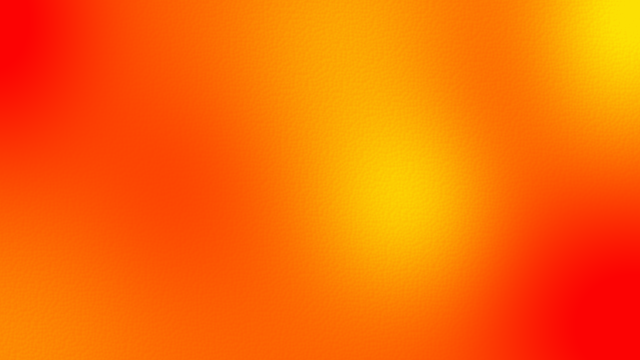
Give the GLSL for this background, as a Shadertoy shader.

```glsl
// Soft elliptical falloff, 1 at the center
float glow(vec2 p, vec2 center, vec2 radii) {
    vec2 d = (p - center) / radii;
    return exp(-dot(d, d));
}

vec2 hash2(vec2 cell) {
    vec3 q = fract(cell.xyx * vec3(0.1031, 0.1030, 0.0973));
    q += dot(q, q.yzx + 33.33);
    return fract((q.xx + q.yz) * q.zy);
}

// Cellular noise: distance to the nearest scattered point
float pebbles(vec2 p) {
    vec2 cell = floor(p), f = fract(p);
    float nearest = 2.0;
    for (int y = -1; y <= 1; y++) {
        for (int x = -1; x <= 1; x++) {
            vec2 offset = vec2(x, y);
            vec2 d = offset + hash2(cell + offset) - f;
            nearest = min(nearest, dot(d, d));
        }
    }
    return sqrt(nearest);
}

// Warmth runs from red (0) through orange to yellow (1)
float warmthField(vec2 p, float right) {
    float warmth = 0.38;

    // Yellow core, its upward streak and the top right corner
    warmth += 0.37 * glow(p, vec2(1.14, 0.42), vec2(0.25, 0.27));
    warmth += 0.26 * glow(p, vec2(0.95, 0.88), vec2(0.32, 0.45));
    warmth += 0.52 * glow(p, vec2(right - 0.02, 0.96), vec2(0.27, 0.36));

    // Amber lower left corner
    warmth += 0.16 * glow(p, vec2(0.0), vec2(0.42, 0.38));

    // Red corners and deep orange hollows
    warmth -= 0.42 * glow(p, vec2(-0.03, 0.95), vec2(0.30, 0.40));
    warmth -= 0.43 * glow(p, vec2(right - 0.02, 0.10), vec2(0.42, 0.38));
    warmth -= 0.12 * glow(p, vec2(0.50, 0.48), vec2(0.30, 0.32));
    warmth -= 0.05 * glow(p, vec2(1.38, 0.74), vec2(0.18, 0.25));
    return warmth;
}

void mainImage(out vec4 fragColor, in vec2 fragCoord) {
    vec2 p = fragCoord / iResolution.y;
    float warmth = warmthField(p, iResolution.x / iResolution.y);

    // Embossed leather grain, lit from the upper left
    vec2 grainPos = p * 105.0;
    vec2 light = vec2(-0.22, 0.22);
    float relief = pebbles(grainPos + light) - pebbles(grainPos - light);
    warmth += 0.045 * relief * smoothstep(0.1, 0.65, warmth);

    vec3 color = vec3(0.99, clamp(warmth, 0.01, 0.88), 0.012);
    fragColor = vec4(color, 1.0);
}
```
